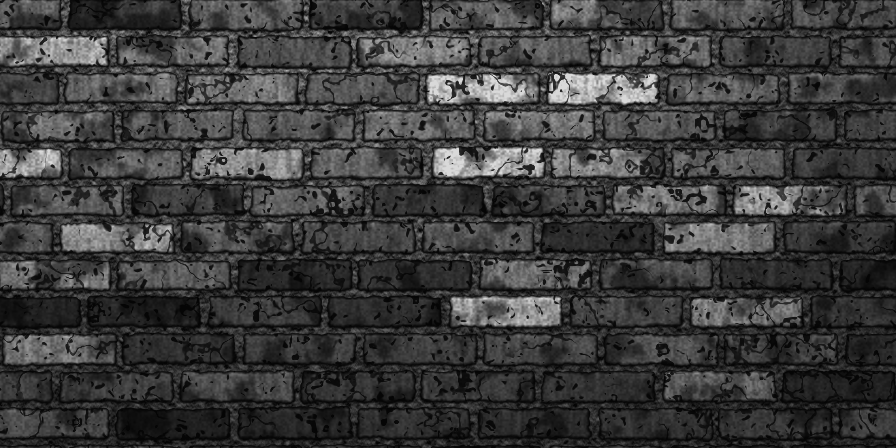
This texture is drawn by a WebGL 2 fragment shader. Its source:

```glsl
#version 300 es
precision highp float;
// Weathered dark brick wall in running bond: twelve unevenly staggered courses.
// Ragged rounded boxes form the bricks; layered value noise and scattered cells
// add grain, grime, cracks and pits, under a soft light from the upper left.

#define COURSE 0.0831           // course height, in canvas heights
#define PITCH 0.2688            // brick spacing along a course
#define JOINT vec2(0.018, 0.015) // mortar widths
#define FIRST_COURSE 0.122      // part of the top course that is cut off
#define RAGGED 0.010            // roughness of the brick edges
#define DARK_BRICK 0.15
#define LIGHT_BRICK 0.39
#define PALE_BOOST 0.29
#define MORTAR_TONE 0.25
#define CRACK_WIDTH 0.032
#define LIGHT_CENTRE vec2(0.76, 1.02)

uniform vec2 u_resolution;
out vec4 fragColor;

// Joint position of each course, in brick spacings
const float STAGGER[12] = float[12](0.54, 0.94, 0.51, 0.98, 0.55, 0.06,
                                    0.47, 0.95, 0.70, 0.99, 0.47, 0.94);

// Integer hash giving two values in 0..1
vec2 hash2(vec2 cell) {
  uvec2 v = uvec2(ivec2(floor(cell))) * 1664525u + 1013904223u;
  v.x += v.y * 1664525u;
  v.y += v.x * 1664525u;
  v ^= v >> 16u;
  v.x += v.y * 1664525u;
  v.y += v.x * 1664525u;
  v ^= v >> 16u;
  return vec2(v & 65535u) / 65535.0;
}

float noise(vec2 p) {
  vec2 i = floor(p), f = fract(p);
  f = f * f * (3.0 - 2.0 * f);
  return mix(mix(hash2(i).x, hash2(i + vec2(1, 0)).x, f.x),
             mix(hash2(i + vec2(0, 1)).x, hash2(i + vec2(1, 1)).x, f.x), f.y);
}

float fbm(vec2 p) {
  float sum = 0.0, gain = 0.533;
  for (int i = 0; i < 4; i++) {
    sum += gain * noise(p);
    p = mat2(1.6, 1.2, -1.2, 1.6) * p + 17.3;
    gain *= 0.5;
  }
  return sum;
}

float roundBox(vec2 p, vec2 halfSize, float radius) {
  vec2 q = abs(p) - halfSize + radius;
  return length(max(q, 0.0)) + min(max(q.x, q.y), 0.0) - radius;
}

// Coverage of randomly sized holes, at most one per cell
float pits(vec2 p, float density, float amount, float soft) {
  vec2 g = p * density + 1.4 * (vec2(noise(p * 70.0), noise(p * 70.0 + 31.0)) - 0.5);
  float cover = 0.0;
  for (int y = -1; y <= 1; y++)
    for (int x = -1; x <= 1; x++) {
      vec2 cell = floor(g) + vec2(x, y);
      vec2 trait = hash2(cell + 211.0);
      float radius = 0.42 * trait.x * step(trait.y, amount);
      float d = length(g - cell - hash2(cell + 57.0)) - radius;
      cover = max(cover, (1.0 - smoothstep(-soft, soft, d)) * step(0.08, radius));
    }
  return cover;
}

void main() {
  vec2 p = gl_FragCoord.xy / u_resolution.y;
  float px = 1.0 / u_resolution.y;

  // Course and brick under this point; local.y runs downward
  float down = (1.0 - p.y) / COURSE + FIRST_COURSE;
  float course = floor(down);
  float along = p.x / PITCH - STAGGER[int(mod(course, 12.0))];
  vec2 id = vec2(floor(along), course) + 40.0;
  vec2 local = (vec2(fract(along), fract(down)) - 0.5) * vec2(PITCH, COURSE);
  vec2 traitA = hash2(id), traitB = hash2(id + 300.0);

  // Ragged outline
  vec2 halfSize = 0.5 * (vec2(PITCH, COURSE) - JOINT) - 0.002 * traitB;
  float d = roundBox(local + 0.003 * (traitB.yx - 0.5), halfSize, 0.007);
  d += RAGGED * (fbm(p * 38.0) - 0.5) + 0.003 * (noise(p * 150.0) - 0.5);
  float brickMask = 1.0 - smoothstep(-px, px, d);

  // Brick face: own tone, grain, vertical streaks and grime
  float face = mix(DARK_BRICK, LIGHT_BRICK, traitA.x);
  face += PALE_BOOST * smoothstep(0.72, 0.95, traitA.y);
  face *= 0.62 + 0.40 * noise(p * 210.0) + 0.36 * noise(p * vec2(120.0, 22.0));
  face *= mix(0.50, 1.06, smoothstep(0.28, 0.50, fbm(p * 17.0 + id * 3.7)));
  face *= mix(0.35, 1.0, smoothstep(0.0, 0.007, -d));
  face *= 1.0 + 0.25 * smoothstep(-0.022, -0.032, local.y);

  // Damage: cracks, fine pits and larger chips
  float ridge = abs(fbm(p * 15.0 + id * 9.1) - 0.5);
  float crack = 1.0 - smoothstep(0.3 * CRACK_WIDTH, CRACK_WIDTH, ridge);
  crack *= smoothstep(0.42, 0.60, noise(p * 9.0 + id * 5.3));
  float wear = max(pits(p, 62.0, 0.30, 0.13), pits(p, 17.0, 0.16, 0.07));
  face *= 1.0 - 0.82 * max(0.8 * crack, wear);

  // Mortar: lumpy, lit from above, with a dark gap around each brick
  float lump = fbm(p * 95.0);
  float relief = lump - fbm((p + vec2(0.0, 0.005)) * 95.0);
  float mortar = MORTAR_TONE * (0.25 + 1.35 * lump + 1.6 * relief);
  float gapWidth = mix(0.003, 0.007, smoothstep(-0.02, 0.03, local.y));
  mortar *= mix(0.12, 1.0, smoothstep(0.0, gapWidth, d));

  // Light falling off from the upper left
  vec2 away = (p - LIGHT_CENTRE) * vec2(0.9, 1.4);
  float light = 0.58 + 0.85 * exp(-dot(away, away));
  float grey = mix(mortar, face, brickMask) * light;
  fragColor = vec4(vec3(clamp(grey, 0.02, 0.85)), 1.0);
}
```
